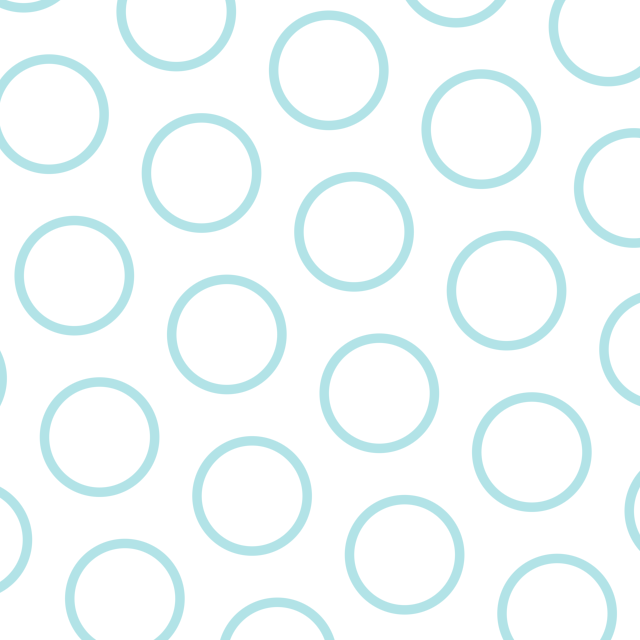
This pattern is drawn by a WebGL 2 fragment shader. Its source:

```glsl
#version 300 es
precision highp float;
// Pale aqua rings on white, set on a slanted lattice of two step vectors.
// Each point is folded into its lattice cell, where one ring is drawn
// from a distance function.

uniform vec2 u_resolution;
out vec4 fragColor;

// Offset from the centre of the lattice cell that holds p
vec2 foldToCell(vec2 p, mat2 lattice) {
    return p - lattice * round(inverse(lattice) * p);
}

// Signed distance to a ring centred on the origin
float ringDistance(vec2 p, float radius, float halfWidth) {
    return abs(length(p) - radius) - halfWidth;
}

void main() {
    float canvasSize = min(u_resolution.x, u_resolution.y);
    vec2 uv = gl_FragCoord.xy / canvasSize;
    float pixel = 1.0 / canvasSize;

    // Columns: step along a row, step down to the next row
    mat2 lattice = mat2(0.2383, -0.0919, 0.0395, -0.2523);
    vec2 offset = foldToCell(uv - vec2(0.5532, 0.6378), lattice);

    // Ring with a one-pixel soft edge
    float edge = ringDistance(offset, 0.0861, 0.0074);
    float coverage = 1.0 - smoothstep(-0.75 * pixel, 0.75 * pixel, edge);

    vec3 white = vec3(1.0);
    vec3 aqua = vec3(0.70, 0.89, 0.905);
    fragColor = vec4(mix(white, aqua, coverage), 1.0);
}
```
